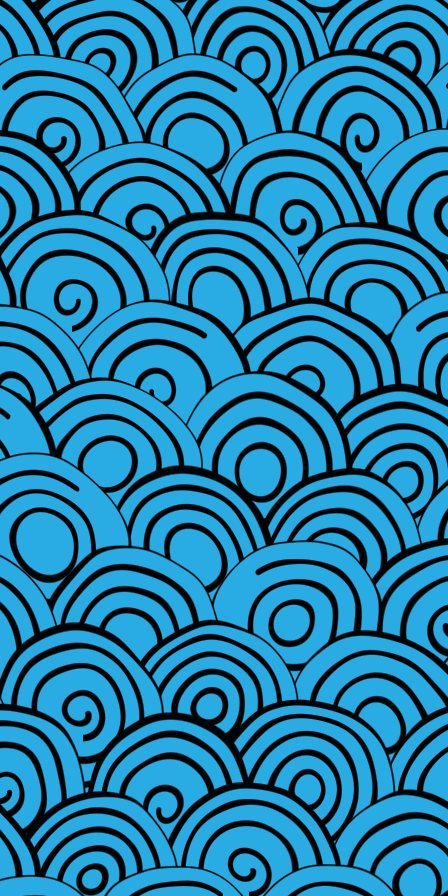
Write a Shadertoy shader that draws this pattern.

```glsl
// Overlapping hand-inked wave domes in black on blue. A sheared lattice of wobbly
// ellipses is painted from the back row to the front; each dome carries nested
// arcs, some of which stop short, and some cores curl into a spiral.

const vec3 BLUE = vec3(0.16, 0.67, 0.89);
const vec3 INK = vec3(0.0, 0.01, 0.01);
const float TAU = 6.28319;

vec3 hash3(vec2 p) {
    vec3 q = fract(p.xyx * vec3(0.1031, 0.1030, 0.0973));
    q += dot(q, q.yxz + 33.33);
    return fract((q.xxy + q.yzz) * q.zyx);
}

float gradientDot(vec2 cell, vec2 f) {
    float a = TAU * hash3(cell).x;
    return dot(vec2(cos(a), sin(a)), f);
}

float gradientNoise(vec2 p) {
    vec2 i = floor(p), f = p - i, w = f * f * f * (f * (f * 6.0 - 15.0) + 10.0);
    vec2 o = vec2(0.0, 1.0);
    return mix(mix(gradientDot(i, f), gradientDot(i + o.yx, f - o.yx), w.x),
               mix(gradientDot(i + o, f - o), gradientDot(i + 1.0, f - 1.0), w.x), w.y);
}

// Antialiased inside of a signed distance
float fill(float d) {
    return clamp(0.5 - d * iResolution.x / 1.3, 0.0, 1.0);
}

// Point at a given angle clockwise from the top
vec2 polar(float radius, float angle) {
    return radius * vec2(sin(angle), cos(angle));
}

// Distance to a curl that winds inwards from the bottom and ends in a round tip
float spiralDistance(vec2 e, float core) {
    const float PITCH = 0.17, TURNS = 1.22;
    float r = length(e), turn = atan(e.x, e.y) / TAU + 0.5;
    float outer = abs(r - core + PITCH * turn);
    float inner = turn < TURNS - 1.0
        ? abs(r - core + PITCH * (turn + 1.0))
        : length(e - polar(core - PITCH * TURNS, TAU * (TURNS - 0.5)));
    return min(outer, inner);
}

vec3 paintDome(vec3 under, vec2 p, vec2 top, vec2 id) {
    vec3 a = hash3(id + 31.0), b = hash3(id + 57.0), c = hash3(id + 113.0);

    // Outer shape: a leaning, slightly wobbly ellipse hung from its top
    vec2 radii = vec2(0.187, 0.198) + 0.026 * a.xy;
    vec2 q = p - top - vec2(0.06, 0.04) * (c.zx - 0.5) + vec2(0.0, radii.y);
    q.x += (b.x - 0.5) * 0.25 * q.y;
    q += 0.014 * vec2(gradientNoise(p * 7.0 + id * 3.7), gradientNoise(p * 7.0 - id * 5.3));
    q /= radii;
    q.x *= b.y < 0.5 ? -1.0 : 1.0;
    float r = length(q);
    float edge = (r - 1.0) * radii.x;
    if (edge > 0.02) return under;

    // Inner arcs drift off centre as they shrink
    vec2 e = q - vec2((c.x - 0.5) * 0.22, c.y * 0.1) * (1.0 - r);
    float er = length(e), angle = atan(e.x, e.y);
    bool curled = b.z > 0.6;
    float gap = curled ? 0.235 : mix(0.2, 0.255, c.z);
    float count = floor(0.86 / gap);
    float ring = clamp(round((1.0 - er) / gap), 1.0, count);
    float ringRadius = 1.0 - ring * gap;
    float d = abs(er - ringRadius);

    // Some outer arcs stop short with a round tip
    if (ring == 1.0 && a.z > 0.65 && angle > 0.65)
        d = length(e - polar(ringRadius, 0.65));
    if (curled && ring == count)
        d = spiralDistance(e, ringRadius);

    // Brush pressure varies along the arcs and round the outline
    float halfWidth = 0.0063 * (1.0 + 0.4 * gradientNoise(e * 2.0 + id * 7.1));
    float rim = mix(0.0035, 0.0145, smoothstep(-0.6, 0.5, sin(angle + TAU * a.z)));
    float ink = max(fill(d * radii.x - halfWidth), fill(-edge - rim));
    return mix(under, mix(BLUE, INK, ink), fill(edge));
}

void mainImage(out vec4 fragColor, in vec2 fragCoord) {
    vec2 p = fragCoord / iResolution.x;
    vec2 pitch = vec2(0.3385, 0.1823);
    float firstRow = floor((p.y - 0.242) / pitch.y);
    vec3 color = BLUE;

    // Rows from back to front, domes in a row from right to left
    for (float k = 3.0; k >= 0.0; k--) {
        float row = firstRow + k;
        float shift = 0.221 + 0.138 * row;
        float nearest = round((p.x - shift) / pitch.x);
        for (float i = 1.0; i >= -1.0; i--) {
            vec2 id = vec2(nearest + i, row);
            vec2 top = vec2(shift, 0.242) + vec2(id.x, row) * pitch;
            color = paintDome(color, p, top, id);
        }
    }
    fragColor = vec4(color, 1.0);
}
```
